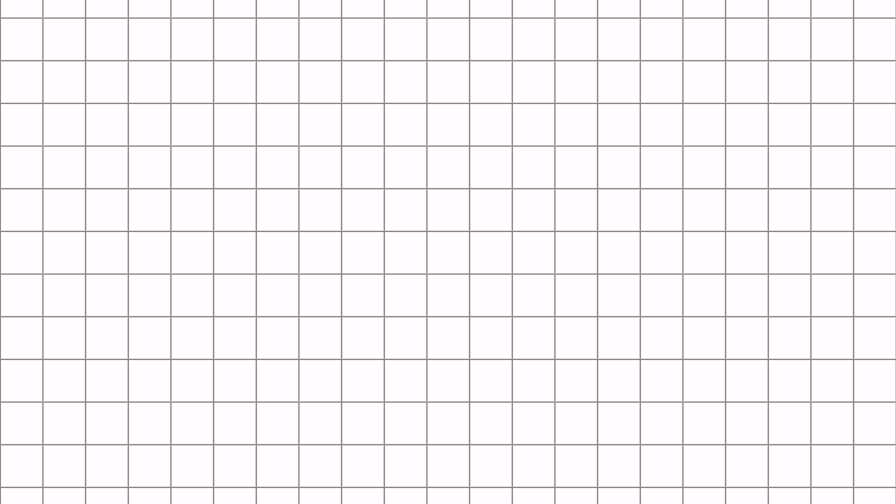
Write a WebGL 1 fragment shader that draws this pattern.

```glsl
precision highp float;
// Square grid of thin grey lines on near-white paper.

uniform vec2 u_resolution;

const float COLUMNS = 21.0;                     // cells across the canvas width
const float LINE_WIDTH = 0.0245;                // in cells
const vec2 GRID_SHIFT = vec2(0.006, -0.017);    // in cells
const vec3 PAPER = vec3(1.0, 0.992, 1.0);
const vec3 INK = vec3(0.395, 0.375, 0.38);

// Running integral of a unit tent filter, from -1 to x.
vec2 tentIntegral(vec2 x) {
    vec2 t = clamp(x, -1.0, 1.0);
    return 0.5 + t - 0.5 * t * abs(t);
}

// Tent-filtered coverage by lines centred on whole numbers.
vec2 lineCoverage(vec2 cell, float width, float pixel) {
    vec2 dist = abs(fract(cell + 0.5) - 0.5);
    float halfWidth = 0.5 * width;
    return tentIntegral((dist + halfWidth) / pixel)
         - tentIntegral((dist - halfWidth) / pixel);
}

// Cell coordinates: a line on the left edge, a row centred vertically.
vec2 gridCell(vec2 position, vec2 canvas, float pitch) {
    vec2 cell = (position - vec2(0.0, 0.5 * canvas.y)) / pitch;
    return cell + vec2(0.0, 0.5) - GRID_SHIFT;
}

void main() {
    float pitch = u_resolution.x / COLUMNS;
    vec2 cell = gridCell(gl_FragCoord.xy, u_resolution, pitch);
    vec2 lines = lineCoverage(cell, LINE_WIDTH, 1.0 / pitch);
    gl_FragColor = vec4(mix(PAPER, INK, max(lines.x, lines.y)), 1.0);
}
```
